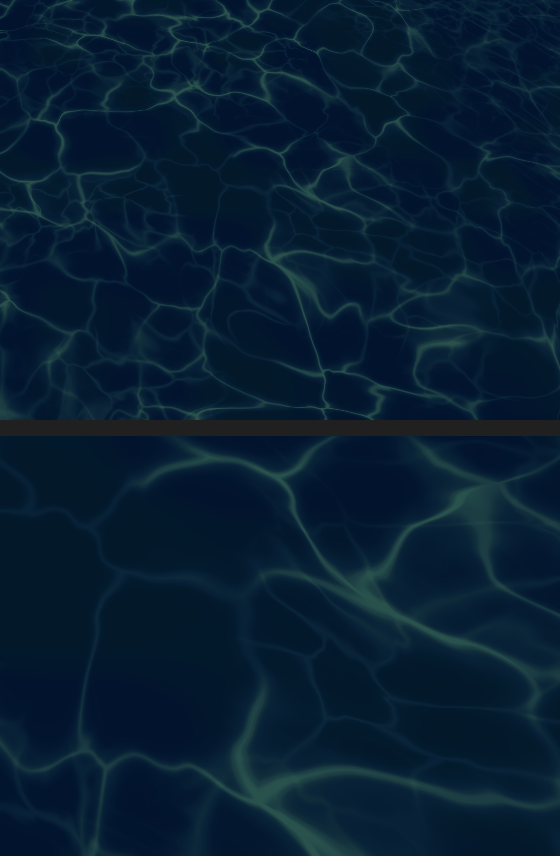
Top, the full canvas; bottom, a detail of the centre.
Give the GLSL for this texture, as a WebGL 1 fragment shader.

```glsl
precision highp float;
// Dim sunlit caustics on the floor of a deep blue pool, seen at a slant.
// A warped cellular network gives the bright threads; a finer faint network,
// soft veils and streaky surface ripples are layered over a navy base.
uniform vec2 u_resolution;

const vec3 NAVY = vec3(0.006, 0.076, 0.178);
const vec3 DEEP_TEAL = vec3(0.010, 0.098, 0.166);
const vec3 HAZE = vec3(0.030, 0.130, 0.215);
const vec3 TEAL = vec3(0.060, 0.172, 0.230);
const vec3 THREAD = vec3(0.105, 0.235, 0.260);
const vec3 GLINT = vec3(0.160, 0.320, 0.300);

vec2 hash2(vec2 p) {
  vec3 a = fract(vec3(p.xyx) * vec3(0.1031, 0.1030, 0.0973));
  a += dot(a, a.yzx + 33.33);
  return fract((a.xx + a.yz) * a.zy);
}

// Two independent channels of smooth value noise, each in 0..1.
vec2 noise2(vec2 p) {
  vec2 i = floor(p);
  vec2 f = fract(p);
  f = f * f * f * (f * (f * 6.0 - 15.0) + 10.0);
  vec2 low = mix(hash2(i), hash2(i + vec2(1.0, 0.0)), f.x);
  vec2 high = mix(hash2(i + vec2(0.0, 1.0)), hash2(i + vec2(1.0, 1.0)), f.x);
  return mix(low, high, f.y);
}

// Bends straight cell borders into wavering threads.
vec2 warp(vec2 p, float amount) {
  p += amount * 0.9 * (noise2(p * 0.7) - 0.5);
  p += amount * 0.36 * (noise2(p * 1.9 + 17.0) - 0.5);
  return p + amount * 0.12 * (noise2(p * 4.7 + 41.0) - 0.5);
}

// x: gap to the nearest border, y: gap to the nearest junction.
vec2 cellGaps(vec2 p) {
  vec2 cell = floor(p);
  vec3 nearest = vec3(9.0);
  for (int j = -1; j <= 1; j++) {
    for (int i = -1; i <= 1; i++) {
      vec2 id = cell + vec2(float(i), float(j));
      float d = length(id + 0.5 + 0.88 * (hash2(id) - 0.5) - p);
      if (d < nearest.x) nearest = vec3(d, nearest.xy);
      else if (d < nearest.y) nearest = vec3(nearest.x, d, nearest.y);
      else nearest.z = min(nearest.z, d);
    }
  }
  return nearest.yz - nearest.x;
}

// Sharp core with a soft skirt around a border.
float thread(float gap, float width) {
  float core = gap / width;
  return 0.62 * exp(-core * core) + 0.38 * exp(-gap / (3.2 * width));
}

// Thin bright crests where the noise crosses its middle value.
float crest(vec2 p, float sharpness) {
  return pow(1.0 - abs(2.0 * noise2(p).x - 1.0), sharpness);
}

// Maps the canvas to the receding pool floor, leaning to the upper left.
vec2 poolFloor(vec2 p, float density) {
  float depth = 1.0 / (1.0 - 0.42 * p.y);
  vec2 q = density * vec2((p.x - 0.67) * depth, depth / 0.42);
  return q + vec2(0.22 * q.y + 40.0, 20.0);
}

vec3 waterColour(float light, float tint) {
  vec3 c = mix(NAVY, DEEP_TEAL, tint);
  c = mix(c, HAZE, smoothstep(0.04, 0.36, light));
  c = mix(c, TEAL, smoothstep(0.34, 0.62, light));
  c = mix(c, THREAD, smoothstep(0.58, 0.92, light));
  return mix(c, GLINT, smoothstep(0.88, 1.5, light));
}

void main() {
  vec2 p = gl_FragCoord.xy / u_resolution.y;
  float aspect = u_resolution.x / u_resolution.y;
  vec2 ground = poolFloor(p, 5.0);
  float choppy = smoothstep(0.25, 0.72, p.x - aspect + p.y);

  // Main network with uneven brightness and glowing junctions.
  vec2 gaps = cellGaps(warp(ground, 1.0));
  vec2 patches = noise2(ground * 1.25 + 7.0);
  float strength = mix(0.3, 1.2, smoothstep(0.15, 0.85, patches.x));
  float width = mix(0.042, 0.085, patches.y * patches.y);
  float light = strength * thread(gaps.x, width);
  light += 0.42 * strength * exp(-gaps.y * 9.0);
  light *= 1.0 - 0.5 * choppy;

  // Finer, fainter network, stronger in the left half.
  vec2 fine = cellGaps(warp(ground * 1.75 + 63.0, 1.15));
  float fineMask = smoothstep(0.35, 0.85, noise2(ground * 0.8 + 29.0).x);
  fineMask *= mix(1.0, 0.6, smoothstep(0.3, 0.8, p.x / aspect));
  light += 0.5 * fineMask * thread(fine.x, 0.09);

  // Veils of folded light that cling to the threads.
  float veil = smoothstep(0.55, 0.95, noise2(ground * vec2(1.6, 1.9) + 83.0).y);
  float folds = crest(warp(ground * 2.2 + 11.0, 1.0), 3.0);
  light += veil * exp(-gaps.x * 5.0) * (0.2 + 0.35 * folds);

  // Surface ripples: slanted streaks, densest in the upper right.
  vec2 slant = vec2(dot(p, vec2(0.87, -0.49)), dot(p, vec2(0.49, 0.87)));
  vec2 bent = slant + 0.025 * noise2(p * 9.0);
  float streaks = crest(bent * vec2(13.0, 48.0), 5.0);
  streaks += 0.6 * crest(bent * vec2(24.0, 85.0) + 31.0, 6.0);
  float streakMask = 0.07 * fineMask + 0.42 * choppy;
  light += streakMask * streaks * (0.35 + 0.65 * noise2(p * 11.0).y);

  float tint = smoothstep(0.35, 0.75, noise2(ground * 0.9 + 51.0).y);
  gl_FragColor = vec4(waterColour(light, tint), 1.0);
}
```
